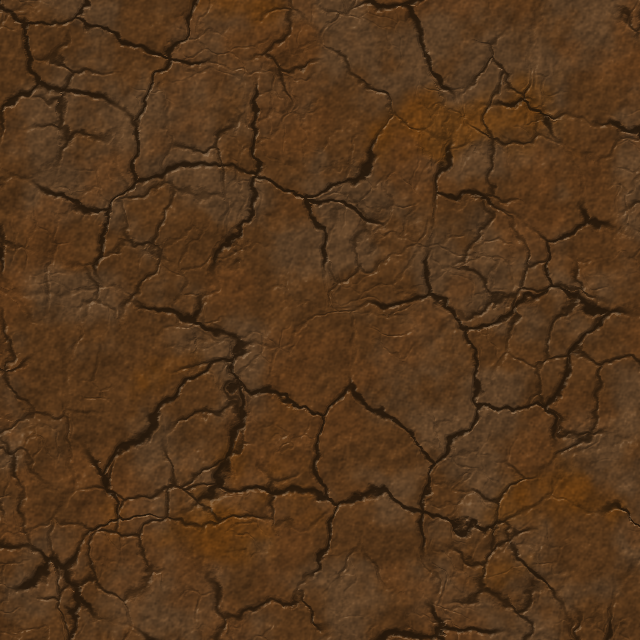
This texture is drawn by a three.js fragment shader. Its source:

```glsl
varying vec2 vUv;

const float PLATES = 5.8;        // large plates across the canvas
const float SHARDS = 11.5;       // secondary cracks
const float WRINKLES = 24.0;     // hairline creases
const float GRAIN = 230.0;       // fine mineral grain
const float CRACK_DEPTH = 0.0085;
const float SHARD_DEPTH = 0.0055;
const float WRINKLE_DEPTH = 0.0022;
const float ROUGHNESS = 0.036;
const float SLOPE_STEP = 0.0016;
const vec2 LIGHT_DIR = vec2(-0.6, 0.8);

const vec3 UMBER = vec3(0.335, 0.212, 0.102);
const vec3 DUST = vec3(0.360, 0.252, 0.152);
const vec3 RUST = vec3(0.380, 0.230, 0.105);
const vec3 OCHRE = vec3(0.420, 0.235, 0.050);
const vec3 CREVICE = vec3(0.125, 0.080, 0.036);
const vec3 RIM = vec3(0.600, 0.485, 0.360);

vec2 hash2(vec2 p) {
  p = vec2(dot(p, vec2(127.1, 311.7)), dot(p, vec2(269.5, 183.3)));
  return fract(sin(p) * 43758.5);
}

float noise(vec2 p) {
  vec2 i = floor(p);
  vec2 f = fract(p);
  f = f * f * (3.0 - 2.0 * f);
  float low = mix(hash2(i).x, hash2(i + vec2(1.0, 0.0)).x, f.x);
  float high = mix(hash2(i + vec2(0.0, 1.0)).x, hash2(i + 1.0).x, f.x);
  return mix(low, high, f.y);
}

float fbm(vec2 p) {
  float sum = 0.0;
  float amp = 0.5;
  for (int i = 0; i < 5; i++) {
    sum += amp * noise(p);
    p = mat2(1.6, 1.2, -1.2, 1.6) * p + 7.3;
    amp *= 0.5;
  }
  return sum;
}

// Cellular noise: distance to the border between the two nearest cells
float cellBorder(vec2 p) {
  vec2 cell = floor(p);
  vec2 nearest = vec2(8.0);
  vec2 second = vec2(8.0);
  for (int y = -1; y <= 1; y++) {
    for (int x = -1; x <= 1; x++) {
      vec2 id = cell + vec2(float(x), float(y));
      vec2 toSite = id + 0.08 + 0.84 * hash2(id) - p;
      if (dot(toSite, toSite) < dot(nearest, nearest)) {
        second = nearest;
        nearest = toSite;
      } else if (dot(toSite, toSite) < dot(second, second)) {
        second = toSite;
      }
    }
  }
  return dot(0.5 * (nearest + second), normalize(second - nearest));
}

float crackLine(vec2 p, float scale, float width) {
  return 1.0 - smoothstep(0.0, width, cellBorder(p * scale) / scale);
}

// x: surface height, y: crack darkness
vec2 relief(vec2 p) {
  vec2 bend = vec2(fbm(p * 7.0), fbm(p * 7.0 + 31.0)) - 0.5;
  vec2 jag = vec2(fbm(p * 38.0), fbm(p * 38.0 + 13.0)) - 0.5;
  vec2 q = p + 0.12 * bend + 0.028 * jag;

  float plateMask = mix(0.3, 1.0, smoothstep(0.25, 0.6, noise(p * 11.0 + 3.0)));
  float shardMask = smoothstep(0.35, 0.75, noise(p * 9.0 + 19.0));
  float wrinkleMask = smoothstep(0.4, 0.8, noise(p * 13.0 + 47.0));

  float width = mix(0.004, 0.013, noise(p * 17.0 + 5.0));
  float plate = plateMask * crackLine(q, PLATES, width);
  float shard = shardMask * crackLine(q + 2.7, SHARDS, 0.0075);
  float wrinkle = wrinkleMask * crackLine(q + 0.08 * bend.yx + 5.1, WRINKLES, 0.005);

  float height = ROUGHNESS * fbm(p * 17.0 + 9.0)
    - CRACK_DEPTH * plate - SHARD_DEPTH * shard - WRINKLE_DEPTH * wrinkle;
  float dark = max(plate, max(0.7 * shard, 0.35 * wrinkle));
  return vec2(height, dark);
}

void main() {
  vec2 p = vUv;
  vec2 here = relief(p);
  float right = relief(p + vec2(SLOPE_STEP, 0.0)).x;
  float up = relief(p + vec2(0.0, SLOPE_STEP)).x;
  vec2 slope = (vec2(right, up) - here.x) / SLOPE_STEP;
  float light = -dot(slope, LIGHT_DIR);
  float grain = 0.6 * noise(p * GRAIN) + 0.4 * noise(p * GRAIN * 0.53 + 11.0);

  // Earth pigments in soft patches
  vec3 color = mix(UMBER, DUST, smoothstep(0.36, 0.62, fbm(p * 13.0 + 23.0)));
  color = mix(color, RUST, 0.6 * smoothstep(0.46, 0.7, fbm(p * 11.0 + 61.0)));
  color = mix(color, OCHRE, 0.6 * smoothstep(0.66, 0.8, fbm(p * 5.0 + 83.0)));

  // Grain, slope shading, dark crevices and dusty lit rims
  color *= 0.96 + 0.34 * (grain - 0.5);
  color *= 1.0 + 0.27 * clamp(light, -0.9, 0.6);
  float gap = smoothstep(0.12, 0.9, here.y + 0.35 * (grain - 0.5) * here.y);
  color = mix(color, CREVICE, 0.85 * gap);
  float speckle = smoothstep(0.35, 0.7, grain);
  float rim = smoothstep(0.45, 1.4, light) * speckle;
  color = mix(color, RIM, 0.6 * rim * (1.0 - 0.6 * here.y));

  gl_FragColor = vec4(color, 1.0);
}
```
